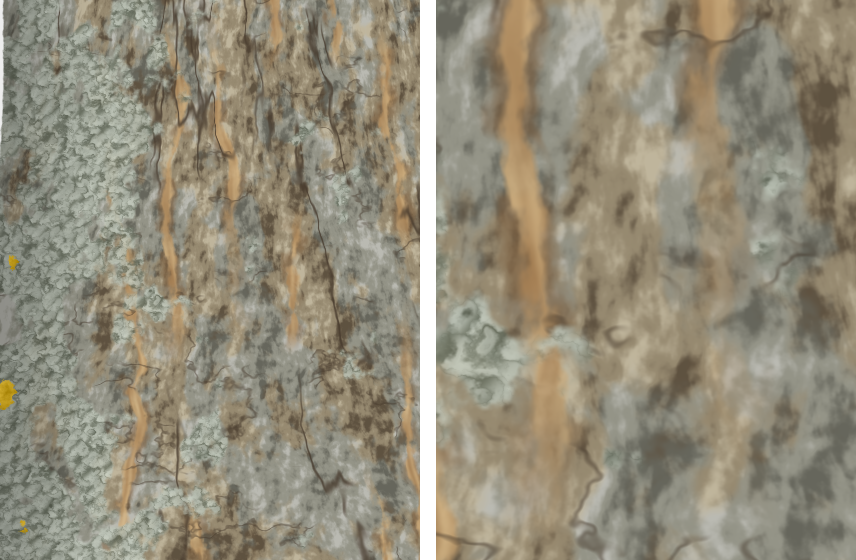
Left: the whole. Right: its middle third, enlarged.
Give the GLSL for this texture, as a WebGL 1 fragment shader.

```glsl
precision highp float;
// Weathered tree bark: grey and tan plates from layered noise with soft relief,
// dark fissures that fan out downwards, broken ochre seams, pale crusts of
// lichen on the shaded left side and a few yellow lichen spots.
uniform vec2 u_resolution;

#define GRAIN_SCALE 42.0
#define GRAIN_CONTRAST 1.5
#define RELIEF 1.5
#define WARMTH 0.47
#define SEAM_WIDTH 0.011
#define SEAM_SPACING 0.105
#define FISSURE_DEPTH 0.75
#define LICHEN_SCALE 62.0
#define LICHEN_AMOUNT 0.12
#define EDGE_SHADE 0.76

float hash(vec2 p) {
  vec3 q = fract(vec3(p.xyx) * 0.1031);
  q += dot(q, q.yzx + 33.33);
  return fract((q.x + q.y) * q.z);
}

float noise(vec2 p) {
  vec2 cell = floor(p), f = fract(p);
  f = f * f * (3.0 - 2.0 * f);
  return mix(mix(hash(cell), hash(cell + vec2(1, 0)), f.x),
             mix(hash(cell + vec2(0, 1)), hash(cell + vec2(1, 1)), f.x), f.y);
}

float fbm(vec2 p) {
  float sum = 0.0, weight = 0.53;
  for (int i = 0; i < 4; i++) {
    sum += weight * noise(p);
    p = mat2(1.6, 1.2, -1.2, 1.6) * p + 17.3;
    weight *= 0.5;
  }
  return sum;
}

// Distance to the nearest scattered lobe centre.
float lobes(vec2 p) {
  vec2 cell = floor(p);
  float nearest = 2.0;
  for (int j = -1; j <= 1; j++)
    for (int i = -1; i <= 1; i++) {
      vec2 c = cell + vec2(float(i), float(j));
      vec2 centre = c + vec2(hash(c), hash(c + 41.7));
      nearest = min(nearest, length(p - centre));
    }
  return nearest;
}

float barkHeight(vec2 p) {
  return 0.6 * fbm(p * vec2(1.0, 0.8) * GRAIN_SCALE) + 0.7 * fbm(p * vec2(15.0, 7.0) + 5.0);
}

vec3 ramp(vec3 dark, vec3 mid, vec3 light, float t) {
  return mix(mix(dark, mid, smoothstep(0.0, 0.5, t)), light, smoothstep(0.5, 1.0, t));
}

// Thin dark lines along the mid level of a noise field, broken by a mask.
float cracks(vec2 p, float width, float cover) {
  float line = 1.0 - smoothstep(0.0, width, abs(fbm(p) - 0.5));
  return line * smoothstep(cover, cover + 0.16, noise(p * 0.8 + 31.0));
}

void main() {
  vec2 p = gl_FragCoord.xy / u_resolution.y;
  vec2 q = p + 0.022 * (vec2(fbm(p * 13.0), fbm(p * 13.0 + 50.0)) - 0.5);
  vec2 fan = vec2(q.x + (q.x - 0.33) * q.y * 0.8, q.y);

  // Plates of grey and tan bark, lit from the upper left.
  float height = barkHeight(fan);
  float slope = height - barkHeight(fan + vec2(-0.005, 0.007));
  float fine = fbm(p * vec2(85.0, 100.0)) - 0.5;
  float tone = 0.5 + GRAIN_CONTRAST * (height - 0.65) + RELIEF * slope + 0.5 * fine;
  vec3 grey = ramp(vec3(0.40, 0.40, 0.36), vec3(0.58, 0.58, 0.53), vec3(0.73, 0.73, 0.70), tone);
  vec3 tan_ = ramp(vec3(0.37, 0.32, 0.25), vec3(0.59, 0.54, 0.44), vec3(0.75, 0.71, 0.61), tone);
  float warm = fbm(fan * vec2(16.0, 8.0) + 80.0) + 0.5 * (fbm(q * 38.0) - 0.5);
  warm += 0.16 * smoothstep(0.1, 0.45, p.x) - 0.12;
  vec3 col = mix(grey, tan_, smoothstep(WARMTH - 0.06, WARMTH + 0.14, warm));

  // Ochre seams with stringy cores and ragged brown rims.
  for (int i = 0; i < 6; i++) {
    float id = float(i);
    float x = 0.2 + SEAM_SPACING * id + 0.08 * (0.55 - p.y);
    x += 0.07 * (noise(vec2(p.y * 3.5, id * 9.1)) - 0.5);
    x += 0.022 * (noise(vec2(p.y * 17.0, id * 5.3)) - 0.5);
    float present = smoothstep(0.36, 0.62, noise(vec2(p.y * 4.0 + 3.0, id * 7.7 + 2.0)));
    float ragged = fbm(p * vec2(50.0, 32.0) + id * 13.0) - 0.5;
    float d = abs(q.x - x) / SEAM_WIDTH + 2.6 * ragged;
    float strand = noise(vec2((p.x - x) * 170.0, p.y * 22.0));
    vec3 ochre = mix(vec3(0.66, 0.50, 0.32), vec3(0.85, 0.72, 0.52), strand);
    float rim = smoothstep(2.3, 1.0, d) * smoothstep(0.4, 0.65, noise(p * 30.0 + id));
    col = mix(col, vec3(0.47, 0.34, 0.21), 0.55 * present * rim);
    col = mix(col, ochre, 0.82 * present * smoothstep(1.1, 0.2, d));
  }

  // Long fissures and short cross cracks.
  float fissure = cracks(fan * vec2(11.0, 3.6) + 7.0, 0.035, 0.52);
  float cross_ = cracks(q * vec2(19.0, 27.0) + 60.0, 0.05, 0.56);
  col = mix(col, vec3(0.27, 0.22, 0.17), FISSURE_DEPTH * max(fissure, 0.6 * cross_));

  // Lobed lichen crust, thinning out to the right.
  float bias = LICHEN_AMOUNT - 0.30 * smoothstep(0.12, 0.52, p.x);
  float crust = fbm(p * vec2(13.0, 9.0) + 22.0) + 0.3 * (fbm(p * 48.0) - 0.5) + bias;
  float lobe = lobes(q * LICHEN_SCALE + 2.0 * fine);
  vec3 lichen = mix(vec3(0.72, 0.75, 0.70), vec3(0.42, 0.45, 0.39), smoothstep(0.2, 0.9, lobe));
  col = mix(col, lichen + 0.2 * fine, 0.85 * smoothstep(0.52, 0.62, crust));

  // Rounded trunk shading, yellow spots and the bright gap beside the trunk.
  col *= mix(EDGE_SHADE, 1.0, smoothstep(-0.02, 0.2, p.x));
  for (int i = 0; i < 3; i++) {
    float id = float(i);
    vec2 spot = vec2(0.022 + 0.02 * cos(2.3 * id), 0.065 + 0.235 * id);
    float radius = id == 1.0 ? 0.028 : 0.012;
    float d = length((p - spot) * vec2(1.5, 1.0)) + 0.035 * fine;
    col = mix(col, vec3(0.76, 0.62, 0.13) + 0.3 * fine, smoothstep(radius, radius - 0.006, d));
  }
  float gap = 0.006 * smoothstep(0.7, 0.85, p.y) + 0.004 * fine;
  col = mix(col, vec3(0.93), smoothstep(0.002, -0.002, p.x - gap) * smoothstep(0.7, 0.76, p.y));
  gl_FragColor = vec4(clamp(col, 0.0, 1.0), 1.0);
}
```
